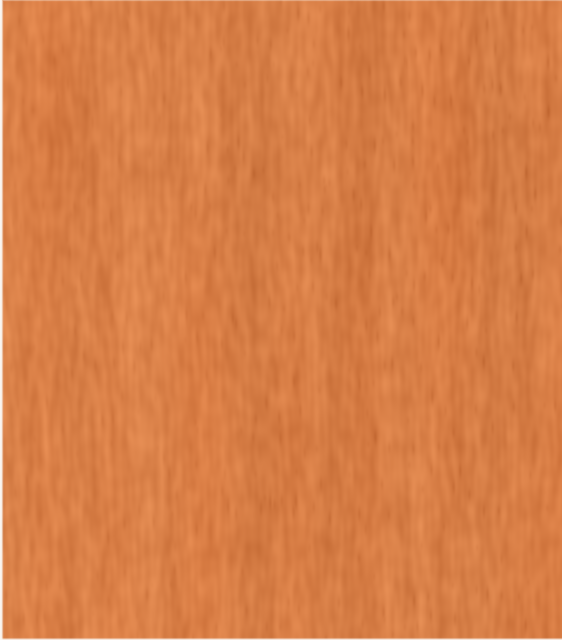
A Shadertoy shader for this texture:

```glsl
const vec3 WOOD = vec3(0.842, 0.490, 0.270);
const vec3 SHADE_STEP = vec3(0.027, 0.028, 0.025);  // colour change per unit of shade
const vec3 RED_TINT = vec3(0.012, -0.010, -0.014);
const vec3 PAPER = vec3(0.98, 0.96, 0.94);

// Noise frequencies, per canvas height
const vec2 BAND_FREQ = vec2(11.0, 0.9);
const vec2 STREAK_FREQ = vec2(36.0, 3.5);
const vec2 FIBRE_FREQ = vec2(95.0, 17.0);
const vec2 MOTTLE_FREQ = vec2(62.0, 40.0);
const vec2 TINT_FREQ = vec2(9.0, 1.3);

const float BAND_GAIN = 1.6;
const float STREAK_GAIN = 1.6;
const float FIBRE_GAIN = 2.1;
const float MOTTLE_GAIN = 1.0;

const vec2 PORE_GRID = vec2(64.0, 28.0);
const vec2 PORE_RADIUS = vec2(0.0026, 0.0085);
const float PORE_CHANCE = 0.24;
const float PORE_DEPTH = 1.9;

const float LEAN = 0.025;        // sideways drift of the grain toward the left edge
const float WAVE = 0.008;
const float LEFT_MARGIN = 0.004;
const float BOTTOM_MARGIN = 0.002;

vec2 hash2(vec2 p) {
    vec3 q = fract(p.xyx * vec3(0.1031, 0.1030, 0.0973));
    q += dot(q, q.yzx + 33.33);
    return fract((q.xx + q.yz) * q.zy);
}

vec2 gradientAt(vec2 cell) {
    float angle = 6.28318 * hash2(cell).x;
    return vec2(cos(angle), sin(angle));
}

float gradientNoise(vec2 p) {
    vec2 i = floor(p), f = fract(p);
    vec2 u = f * f * f * (f * (f * 6.0 - 15.0) + 10.0);
    vec2 e = vec2(0.0, 1.0);
    float low = mix(dot(gradientAt(i), f),
                    dot(gradientAt(i + e.yx), f - e.yx), u.x);
    float high = mix(dot(gradientAt(i + e.xy), f - e.xy),
                     dot(gradientAt(i + e.yy), f - e.yy), u.x);
    return mix(low, high, u.y);
}

// Short dark flecks, one possible per grid cell
float pores(vec2 p) {
    vec2 cell = floor(p * PORE_GRID);
    float cover = 0.0;
    for (int y = -1; y <= 1; y++) {
        for (int x = -1; x <= 1; x++) {
            vec2 id = cell + vec2(x, y);
            vec2 place = hash2(id + 71.0);
            vec2 kind = hash2(id + 193.0);
            vec2 d = (p - (id + place) / PORE_GRID) / PORE_RADIUS;
            d.y /= mix(0.6, 1.4, kind.y);
            float fleck = exp(-dot(d, d)) * mix(0.4, 1.0, kind.y);
            cover = max(cover, fleck * step(kind.x, PORE_CHANCE));
        }
    }
    return cover;
}

void mainImage(out vec4 fragColor, in vec2 fragCoord) {
    vec2 uv = fragCoord / iResolution.y;
    float across = fragCoord.x / iResolution.x;

    // Grain coordinates: nearly vertical, leaning a little on the left
    vec2 grain = uv;
    grain.x += LEAN * uv.y * (1.0 - across);
    grain.x += WAVE * gradientNoise(uv * vec2(2.5, 2.0) + 5.3);

    // Broad bands, narrow streaks, fine fibres and soft mottling
    float shade = BAND_GAIN * gradientNoise(grain * BAND_FREQ + 17.2);
    shade += STREAK_GAIN * gradientNoise(grain * STREAK_FREQ + 41.7);
    shade += FIBRE_GAIN * gradientNoise(grain * FIBRE_FREQ + 83.1);
    shade += MOTTLE_GAIN * gradientNoise(grain * MOTTLE_FREQ + 129.4);
    shade += 0.3 - 0.5 * smoothstep(0.1, 1.0, across);
    shade -= PORE_DEPTH * pores(grain) * mix(0.55, 1.0, across);

    float tint = gradientNoise(grain * TINT_FREQ + 211.6);
    vec3 color = WOOD + 0.1 * SHADE_STEP + shade * SHADE_STEP + tint * RED_TINT;

    // Pale margins at the left and bottom, faint line at the top
    float soft = 1.5 / iResolution.y;
    float inside = smoothstep(-soft, soft, uv.x - LEFT_MARGIN)
                 * smoothstep(-soft, soft, uv.y - BOTTOM_MARGIN);
    float topLine = 0.4 * smoothstep(0.997, 1.0, uv.y);
    color = mix(color, PAPER, max(1.0 - inside, topLine));

    fragColor = vec4(clamp(color, 0.0, 1.0), 1.0);
}
```
